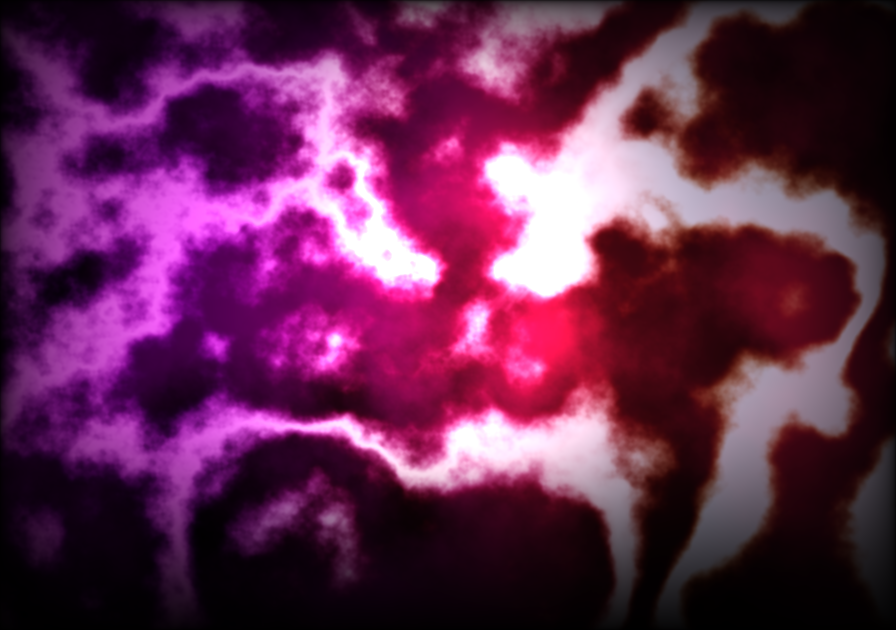
A Shadertoy shader for this background:

```glsl
// Glowing nebula ribbons: violet clouds at left, crimson core, pale silver bands at right.

const float NOISE_SCALE   = 2.7;    // noise cells per canvas height
const int   OCTAVES       = 7;
const float GAIN_LEFT     = 0.51;   // rough clouds
const float GAIN_RIGHT    = 0.44;   // smoother bands
const float BAND_FREQ     = 23.0;   // ribbons per unit of noise
const float BAND_PHASE    = -0.9;
const float BAND_DRIFT    = 15.0;   // turns the right ribbons upright
const float EXPOSURE      = 1.32;
const float VIGNETTE      = 0.38;
const vec2  CORE_POS      = vec2(0.47, 0.55);
const vec2  EMBER_POS     = vec2(0.66, 0.50);

// Falloff per channel: a higher power keeps the channel to the ribbon centre
const vec3 FALLOFF_LEFT   = vec3(2.1, 5.0, 1.8);
const vec3 FALLOFF_MIDDLE = vec3(1.7, 4.6, 2.9);
const vec3 FALLOFF_RIGHT  = vec3(1.3, 2.6, 3.8);

const vec3 TINT_LEFT      = vec3(0.90, 0.36, 0.92);
const vec3 TINT_MIDDLE    = vec3(1.00, 0.86, 0.93);
const vec3 TINT_RIGHT     = vec3(0.66, 0.66, 0.74);

const vec3 HAZE_LEFT      = vec3(0.22, 0.00, 0.25);
const vec3 HAZE_RIGHT     = vec3(0.16, 0.01, 0.06);
const vec3 EMBER          = vec3(0.42, 0.04, 0.10);

float hash(vec2 p) {
    return fract(sin(dot(p, vec2(127.1, 311.7))) * 43758.5453);
}

float valueNoise(vec2 p) {
    vec2 cell = floor(p);
    vec2 f = fract(p);
    f = f * f * f * (f * (f * 6.0 - 15.0) + 10.0);
    float low  = mix(hash(cell), hash(cell + vec2(1.0, 0.0)), f.x);
    float high = mix(hash(cell + vec2(0.0, 1.0)), hash(cell + vec2(1.0)), f.x);
    return mix(low, high, f.y);
}

float fbm(vec2 p, float gain) {
    const mat2 TURN = mat2(1.6, 1.2, -1.2, 1.6);
    float sum = 0.0;
    float amplitude = 0.5;
    for (int i = 0; i < OCTAVES; i++) {
        sum += amplitude * (valueNoise(p) - 0.5);
        p = TURN * p + 17.3;
        amplitude *= gain;
    }
    return sum + 0.5;
}

// Blends three values from left to right across the canvas
vec3 zoneMix(vec3 left, vec3 middle, vec3 right, float x) {
    vec3 inner = mix(left, middle, smoothstep(0.2, 0.48, x));
    return mix(inner, right, smoothstep(0.54, 0.8, x));
}

float glowAt(vec2 offset, float tightness) {
    return exp(-tightness * dot(offset, offset));
}

void mainImage(out vec4 fragColor, in vec2 fragCoord) {
    vec2 uv = fragCoord / iResolution.xy;
    vec2 aspect = vec2(iResolution.x / iResolution.y, 1.0);
    vec2 p = uv * aspect * NOISE_SCALE;
    float toRight = smoothstep(0.4, 0.8, uv.x);

    // Ribbons follow the level lines of the cloud field
    float cloud = fbm(p + 4.7, mix(GAIN_LEFT, GAIN_RIGHT, toRight));
    float phase = BAND_FREQ * (cloud - 0.5) + BAND_PHASE;
    phase += BAND_DRIFT * max(uv.x - 0.5, 0.0);
    float ribbon = 0.5 + 0.5 * cos(phase);
    ribbon = mix(ribbon, smoothstep(0.05, 0.9, ribbon), toRight);

    // Each channel fades at its own rate, which colours the ribbon edges
    vec3 falloff = zoneMix(FALLOFF_LEFT, FALLOFF_MIDDLE, FALLOFF_RIGHT, uv.x);
    vec3 tint = zoneMix(TINT_LEFT, TINT_MIDDLE, TINT_RIGHT, uv.x);
    vec3 color = tint * pow(vec3(ribbon), falloff);

    // Dim haze and a red ember between the ribbons
    float haze = smoothstep(0.25, 0.75, fbm(p * 1.4 + 31.0, GAIN_LEFT));
    vec3 gaps = mix(HAZE_LEFT, HAZE_RIGHT, smoothstep(0.35, 0.75, uv.x)) * haze;
    gaps += EMBER * glowAt((uv - EMBER_POS) * aspect, 8.0) * (0.5 + haze);
    color += gaps * (1.0 - clamp(color, 0.0, 1.0));

    // Bright centre, dark rim, deeper shade along the bottom
    vec2 rim = uv * (1.0 - uv);
    float light = pow(max(16.0 * rim.x * rim.y, 0.0), VIGNETTE);
    light *= smoothstep(-0.15, 0.42, uv.y);
    light *= 0.85 + 0.4 * glowAt((uv - CORE_POS) * aspect, 7.0);

    fragColor = vec4(clamp(color * light * EXPOSURE, 0.0, 1.0), 1.0);
}
```
